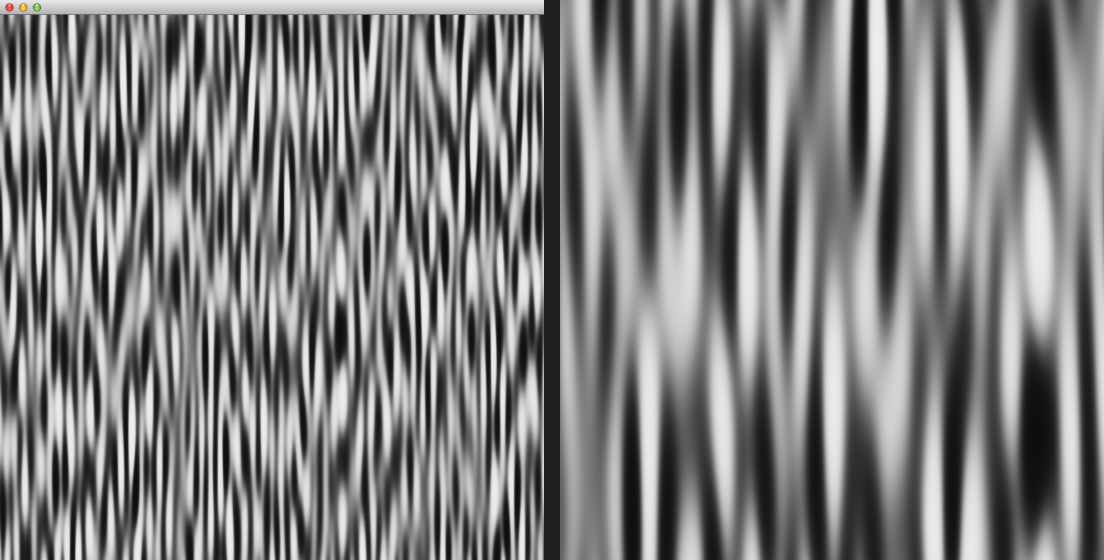
Left: the whole. Right: its middle third, enlarged.
Give the GLSL for this texture, as a Shadertoy shader.

```glsl
#define WAVES 64
#define FREQUENCY vec2(70.0, 6.0)
#define INNER_BAND 0.4
#define CONTRAST 0.83
#define BIAS 0.05
#define DARK 0.05
#define LIGHT 0.93
#define BAR_HEIGHT 0.0265
#define BUTTON_RADIUS 0.0072
#define BUTTON_STEP 0.0245

const float PI = 3.14159;

float hash(float n, float seed) {
    vec2 p = fract(vec2(n, seed) * vec2(0.1031, 0.1137) + 0.37);
    p += dot(p, p.yx + 33.33);
    return fract((p.x + p.y) * p.x * 7.31);
}

// Sum of random plane waves, stretched along y, with unit variance
float streakNoise(vec2 p) {
    float sum = 0.0;
    for (int i = 0; i < WAVES; i++) {
        float n = float(i);
        float angle = PI * (n + hash(n, 1.0)) / float(WAVES);
        float radius = mix(INNER_BAND, 1.0, sqrt(hash(n, 5.0)));
        vec2 wave = radius * FREQUENCY * vec2(cos(angle), sin(angle));
        sum += cos(2.0 * PI * (dot(wave, p) + hash(n, 9.0)));
    }
    return sum * sqrt(2.0 / float(WAVES));
}

// Glossy round button: dark rim, bright glow low in the middle
vec3 addButton(vec3 base, vec2 offset, vec3 tint, float pixel) {
    float d = length(offset) - BUTTON_RADIUS;
    vec2 q = offset / BUTTON_RADIUS;
    float glow = exp(-3.0 * dot(q - vec2(0.0, -0.4), q - vec2(0.0, -0.4)));
    float shine = exp(-8.0 * dot(q - vec2(0.0, 0.6), q - vec2(0.0, 0.6)));
    vec3 body = tint * (0.85 + 0.3 * glow) + 0.35 * shine;
    body *= mix(1.0, 0.55, smoothstep(-0.3, 0.0, d / BUTTON_RADIUS));
    return mix(base, body, smoothstep(pixel, -pixel, d));
}

vec3 titleBar(vec2 p, float pixel) {
    float height = clamp((p.y - 1.0 + BAR_HEIGHT) / BAR_HEIGHT, 0.0, 1.0);
    vec3 color = vec3(mix(0.69, 0.91, height));
    color *= mix(0.5, 1.0, smoothstep(0.0, 0.07, height));
    vec3 red = vec3(0.93, 0.31, 0.28);
    vec3 amber = vec3(0.95, 0.72, 0.28);
    vec3 green = vec3(0.52, 0.78, 0.34);
    for (int i = 0; i < 3; i++) {
        vec2 center = vec2(0.017 + BUTTON_STEP * float(i), 1.0 - 0.5 * BAR_HEIGHT);
        vec3 tint = i == 0 ? red : i == 1 ? amber : green;
        color = addButton(color, p - center, tint, pixel);
    }
    return color;
}

void mainImage(out vec4 fragColor, in vec2 fragCoord) {
    vec2 p = fragCoord / iResolution.y;
    float pixel = 0.75 / iResolution.y;

    // Soft limiter spreads the grey levels evenly
    float tone = 0.5 + 0.5 * tanh(CONTRAST * (streakNoise(p) + BIAS));
    vec3 color = vec3(mix(DARK, LIGHT, tone));

    float inBar = smoothstep(-pixel, pixel, p.y - 1.0 + BAR_HEIGHT);
    color = mix(color, titleBar(p, pixel), inBar);
    fragColor = vec4(color, 1.0);
}
```
